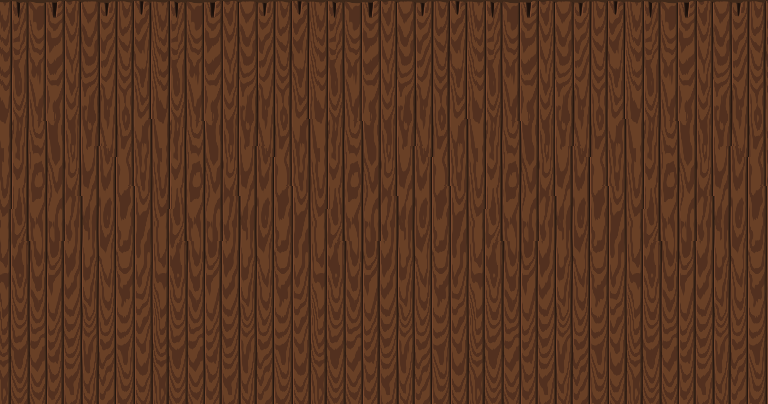
Give the GLSL for this texture, as a Shadertoy shader.

```glsl
// Wall of narrow dark brown wooden planks with two-tone grain, seams and split tops
#define PLANKS 43.75      // planks across the canvas
#define FIRST_SEAM 0.627  // first seam position, in planks
#define GROUP 9.0         // planks before the variation repeats
#define RINGS 17.0        // grain bands down a plank
#define BEND 5.5          // depth of the U-shaped grain
#define JOG 0.07          // sideways jog of a seam, in planks
#define SPLIT 0.055       // longest split at the top, in canvas heights

const vec3 LIGHT_WOOD = vec3(0.41, 0.25, 0.15);
const vec3 DARK_WOOD  = vec3(0.32, 0.19, 0.12);
const vec3 EDGE_LIGHT = vec3(0.48, 0.285, 0.18);
const vec3 EDGE_SHADE = vec3(0.25, 0.16, 0.10);
const vec3 GAP        = vec3(0.17, 0.11, 0.08);
const vec3 GAP_CORE   = vec3(0.10, 0.06, 0.04);

float hash(vec2 p) {
    return fract(sin(dot(p, vec2(127.1, 311.7))) * 43758.5453);
}

float noise(vec2 p) {
    vec2 i = floor(p), f = fract(p);
    f = f * f * (3.0 - 2.0 * f);
    return mix(mix(hash(i), hash(i + vec2(1, 0)), f.x),
               mix(hash(i + vec2(0, 1)), hash(i + vec2(1, 1)), f.x), f.y);
}

// Antialiased coverage of the interval a..b, with w the width of one pixel
float band(float d, float a, float b, float w) {
    return clamp((d - a) / w + 0.5, 0.0, 1.0) - clamp((d - b) / w + 0.5, 0.0, 1.0);
}

// Bent growth bands; x runs 0..1 across the plank, y 0..1 up the canvas
float grain(float x, float y, float id) {
    float centre = 0.5 + 0.35 * (hash(vec2(id, 3.0)) - 0.5);
    float tilt = (hash(vec2(id, 5.0)) - 0.5) * 2.2 * (1.2 - y);
    float stretched = y - 0.09 * sin(6.2832 * (y - 0.55));
    float u = x - centre;
    float phase = RINGS * stretched - BEND * u * u + tilt * u + hash(vec2(id, 7.0));
    phase += 1.9 * noise(vec2(x * 1.6 + id * 17.0, y * 13.0));
    phase += 0.5 * noise(vec2(x * 4.0 + id * 29.0, y * 38.0));
    float fibre = noise(vec2(x * 13.0 + id * 41.0, y * 60.0)) - 0.5;
    return sin(6.2832 * phase) + 0.7 * fibre + 0.15;
}

void mainImage(out vec4 fragColor, in vec2 fragCoord) {
    vec2 uv = fragCoord / iResolution.xy;
    float px = PLANKS / iResolution.x;
    float py = 1.0 / iResolution.y;

    // Nearest seam, with a jog at a random height
    float along = uv.x * PLANKS - FIRST_SEAM;
    float seam = floor(along + 0.5);
    float key = mod(seam, GROUP);
    float jogHeight = 0.35 + 0.4 * hash(vec2(key, 11.0));
    float jog = JOG * (step(jogHeight, uv.y) - 0.5) * (hash(vec2(key, 13.0)) < 0.5 ? -1.0 : 1.0);
    jog += 0.03 * (noise(vec2(key * 5.0, uv.y * 14.0)) - 0.5);
    float d = along - seam - jog;
    float x = d < 0.0 ? d + 1.0 : d;
    float id = mod(d < 0.0 ? seam - 1.0 : seam, GROUP);

    // Two-tone grain
    float g = grain(x, uv.y, id);
    float soft = clamp(fwidth(g), 0.02, 0.6);
    vec3 col = mix(DARK_WOOD, LIGHT_WOOD, smoothstep(-0.5 * soft, 0.5 * soft, g));

    // Seam: shaded edge, gap, black core, worn lit edge
    float wear = noise(vec2(key * 9.0, uv.y * 22.0));
    float core = 0.012 + 0.025 * noise(vec2(key * 3.0 + 50.0, uv.y * 7.0));
    col = mix(col, EDGE_SHADE, band(d, -0.105, -0.05, px));
    col = mix(col, EDGE_LIGHT, band(d, 0.02, 0.085, px) * smoothstep(0.1, 0.3, wear));
    col = mix(col, GAP, band(d, -0.05, 0.02, px));
    col = mix(col, GAP_CORE, band(d, 0.02 - core, 0.02, px));

    // Tapered splits in four planks of each group
    float depth = 1.0 - uv.y;
    float isSplit = step(mod(id * 5.0 + 2.0, GROUP), 3.5);
    float reach = SPLIT * (0.65 + 0.35 * hash(vec2(id, 17.0)));
    float taper = 1.0 - depth / reach;
    float inside = isSplit * smoothstep(0.0, 0.15, taper);
    float halfWidth = 0.03 + 0.09 * max(taper, 0.0);
    float sx = x - 0.42 - 0.15 * (hash(vec2(id, 19.0)) - 0.5);
    col = mix(col, EDGE_LIGHT, inside * band(sx, halfWidth, halfWidth + 0.08, px));
    col = mix(col, GAP, inside * band(sx, -halfWidth, halfWidth, px));
    col = mix(col, GAP_CORE, inside * band(sx, -0.4 * halfWidth, halfWidth, px));

    // Uneven dark rim along the top
    float rim = 0.002 + 0.006 * noise(vec2(x * 4.0 + id * 23.0, 2.0));
    col = mix(col, EDGE_SHADE, band(depth, -0.1, rim, py));

    fragColor = vec4(col, 1.0);
}
```
